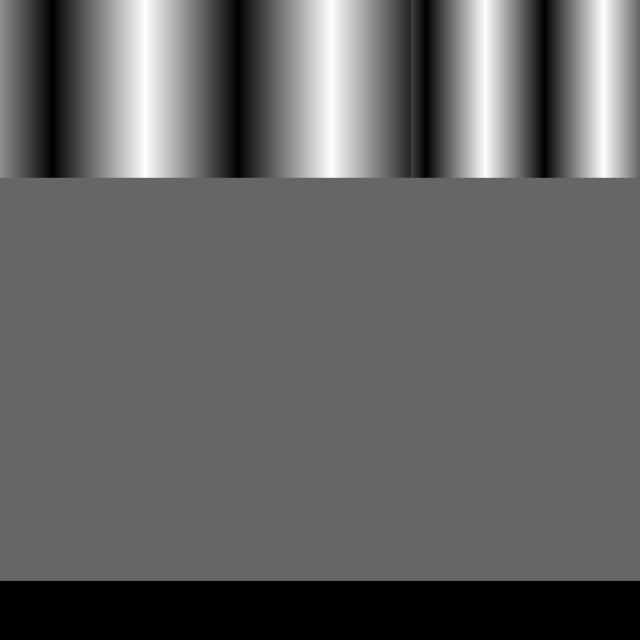
Give the GLSL for this background, as a Shadertoy shader.

```glsl
// Draws a band of grey triangle-wave stripes above a flat grey field and a black strip.

// Brightness ramps linearly from black at the given place to white half a period away.
float triangleWave(float x, float blackAt, float period) {
    return 2.0 * abs(fract((x - blackAt) / period + 0.5) - 0.5);
}

// Antialiased step, one pixel wide.
float softStep(float edge, float x, float pixel) {
    return clamp((x - edge) / pixel + 0.5, 0.0, 1.0);
}

void mainImage(out vec4 fragColor, in vec2 fragCoord) {
    vec2 uv = fragCoord / iResolution.xy;
    vec2 pixel = 1.0 / iResolution.xy;

    // Wide stripes on the left, narrow stripes on the right
    float wide = triangleWave(uv.x, 0.082, 0.2903);
    float narrow = triangleWave(uv.x, 0.6657, 0.185);
    float stripes = mix(wide, narrow, softStep(0.642, uv.x, pixel.x));

    // Stack the black strip, grey field and striped band
    float shade = 0.4 * softStep(0.0924, uv.y, pixel.y);
    shade = mix(shade, stripes, softStep(0.7222, uv.y, pixel.y));

    fragColor = vec4(vec3(shade), 1.0);
}
```
